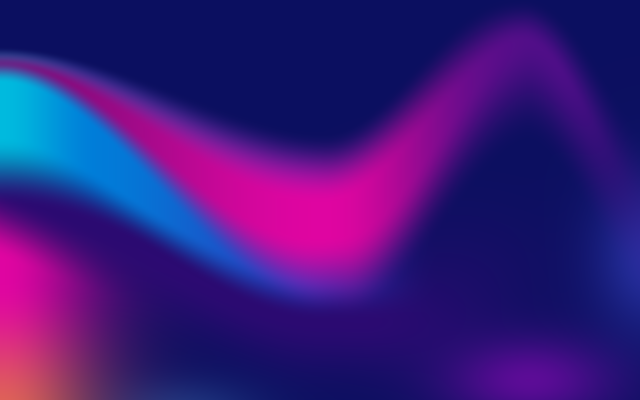
This background is drawn by a WebGL 2 fragment shader. Its source:

```glsl
#version 300 es
precision highp float;
// Soft neon ribbon rolling over a navy field, with glows at the lower corners.
uniform vec2 u_resolution;
out vec4 fragColor;

const vec3 NAVY    = vec3(0.045, 0.060, 0.375);
const vec3 PLUM    = vec3(0.170, 0.040, 0.445);
const vec3 VIOLET  = vec3(0.300, 0.055, 0.530);
const vec3 BERRY   = vec3(0.410, 0.055, 0.450);
const vec3 MAGENTA = vec3(0.875, 0.020, 0.630);
const vec3 CORAL   = vec3(0.870, 0.400, 0.330);
const vec3 CYAN    = vec3(0.000, 0.730, 0.870);
const vec3 AZURE   = vec3(0.000, 0.490, 0.850);
const vec3 INDIGO  = vec3(0.180, 0.210, 0.740);
const vec3 STEEL   = vec3(0.120, 0.230, 0.520);
const vec3 COBALT  = vec3(0.150, 0.190, 0.630);

const float DIP_X = 0.81;
const float CREST_X = 1.31;

// Bell curve of a signed distance.
float bell(float d, float width) {
    float t = d / width;
    return exp(-t * t);
}

// Elliptical glow, 1 at its center.
float glow(vec2 p, vec2 center, vec2 radius) {
    vec2 q = (p - center) / radius;
    return exp(-dot(q, q));
}

// Blurred edge: 0 below, 1 above.
float softEdge(float d, float blur) {
    return smoothstep(-blur, blur, d);
}

// Height of a curve that sinks to a dip, climbs to a crest and falls again.
float roll(float x, float start, float dip, float crest, float end, float delay) {
    float y = mix(start, dip, smoothstep(0.0, DIP_X, x));
    y = mix(y, crest, smoothstep(DIP_X + delay, CREST_X + delay * 0.5, x));
    return mix(y, end, smoothstep(CREST_X, CREST_X + 0.4, x));
}

// Navy field with dim light below the ribbon and along the borders.
vec3 backdrop(vec2 p) {
    float shade = roll(p.x, 0.50, 0.20, 0.20, 0.20, 0.0);
    float shadeAmount = bell(p.y - shade, 0.12) * (1.0 - smoothstep(0.9, 1.35, p.x));
    vec3 color = mix(NAVY, PLUM, shadeAmount);
    color = mix(color, PLUM, 0.35 * glow(p, vec2(1.15, 0.30), vec2(0.25, 0.18)));
    color = mix(color, STEEL, 0.85 * glow(p, vec2(0.46, -0.03), vec2(0.19, 0.08)));
    color = mix(color, vec3(0.36, 0.045, 0.59), glow(p, vec2(1.325, 0.05), vec2(0.21, 0.105)));
    return mix(color, COBALT, glow(p, vec2(1.63, 0.36), vec2(0.14, 0.19)));
}

// Magenta light in the lower left, warming toward the bottom.
vec3 cornerGlow(vec3 color, vec2 p) {
    vec3 light = mix(CORAL, MAGENTA, smoothstep(-0.05, 0.30, p.y));
    float amount = softEdge(0.44 - 0.4 * p.x - p.y, 0.085) * bell(p.x, 0.25);
    return mix(color, light, amount);
}

// Ribbon: a cyan to indigo underside beneath a magenta to violet crown.
vec3 ribbon(vec3 color, vec2 p) {
    float top    = roll(p.x, 0.858, 0.579, 0.950, 0.50, 0.0);
    float seam   = roll(p.x, 0.823, 0.312, 0.770, 0.27, 0.05);
    float bottom = roll(p.x, 0.573, 0.250, 0.250, 0.25, 0.0);

    float topBlur = mix(0.025, 0.09, smoothstep(0.0, 0.7, p.x))
                  - 0.035 * bell(p.x - CREST_X, 0.12);
    float seamBlur = mix(0.03, 0.13, smoothstep(0.0, CREST_X, p.x));
    float bottomBlur = mix(0.085, 0.05, smoothstep(0.0, 0.4, p.x));
    float belowTop = softEdge(top - p.y, topBlur);

    vec3 under = mix(CYAN, AZURE, smoothstep(0.0, 0.25, p.x));
    under = mix(under, INDIGO, smoothstep(0.2, 0.85, p.x));
    float underAmount = belowTop * softEdge(p.y - bottom, bottomBlur)
                      * (1.0 - smoothstep(0.72, 1.1, p.x));
    color = mix(color, under, underAmount);

    float heat = bell(p.x - DIP_X, p.x < DIP_X ? 0.55 : 0.28);
    vec3 crown = mix(BERRY, VIOLET, smoothstep(0.6, 1.2, p.x));
    crown = mix(crown, MAGENTA, heat);
    float crownAmount = belowTop * softEdge(p.y - seam, seamBlur)
                      * (1.0 - 0.75 * smoothstep(1.38, 1.62, p.x));
    return mix(color, crown, crownAmount);
}

void main() {
    vec2 p = gl_FragCoord.xy / u_resolution.y;
    p.x *= 1.6 * u_resolution.y / u_resolution.x; // keep the layout spanning the width
    vec3 color = backdrop(p);
    color = cornerGlow(color, p);
    color = ribbon(color, p);
    fragColor = vec4(color, 1.0);
}
```
